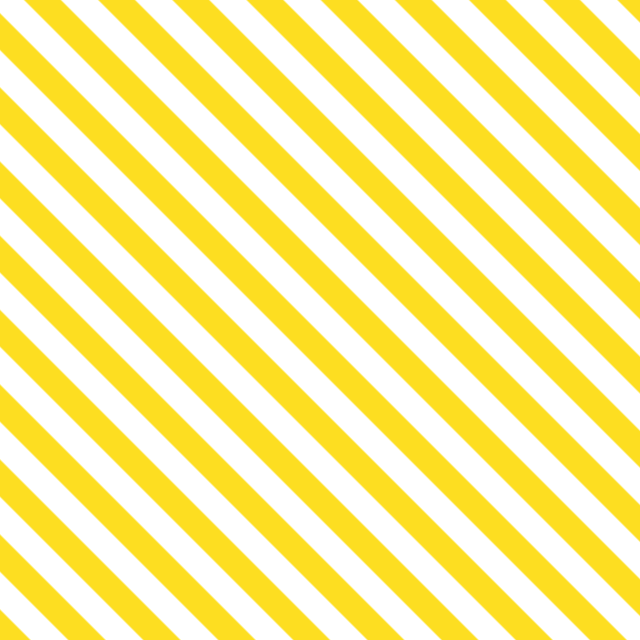
A Shadertoy shader for this pattern:

```glsl
// Even diagonal stripes in flat yellow on white, falling from upper left to
// lower right. One repeated coordinate gives the distance to the nearest
// stripe; the spacing widens very slightly toward the lower left corner.

const vec3  PAPER_COLOR  = vec3(1.0);
const vec3  STRIPE_COLOR = vec3(0.992, 0.872, 0.130);

// Lengths along a canvas edge, as fractions of the canvas height.
const float PERIOD        = 89.0 / 768.0;
const float STRIPE_WIDTH  = 44.2 / 768.0;
const float STRIPE_CENTER = 51.0 / 768.0;  // middle of a stripe on the top edge
const float DRIFT_START   = -416.0 / 768.0;
const float DRIFT_RATE    = 1.0 / 90.0;    // spacing gained beyond DRIFT_START
const float EDGE_SOFTNESS = 0.0018;        // half width of the edge ramp

// Signed distance to the nearest stripe, negative inside.
float stripeDistance(float across) {
    float drifted = across + DRIFT_RATE * max(DRIFT_START - across, 0.0);
    float phase = fract((drifted - STRIPE_CENTER) / PERIOD + 0.5) - 0.5;
    float alongEdge = abs(phase) * PERIOD - 0.5 * STRIPE_WIDTH;
    return alongEdge * inversesqrt(2.0);   // 45 degree slope
}

void mainImage(out vec4 fragColor, in vec2 fragCoord) {
    vec2 uv = fragCoord / iResolution.y;
    float across = uv.x + uv.y - 1.0;      // zero on the main diagonal

    float softness = max(EDGE_SOFTNESS, 0.7 / iResolution.y);
    float coverage = 1.0 - smoothstep(-softness, softness, stripeDistance(across));

    fragColor = vec4(mix(PAPER_COLOR, STRIPE_COLOR, coverage), 1.0);
}
```
